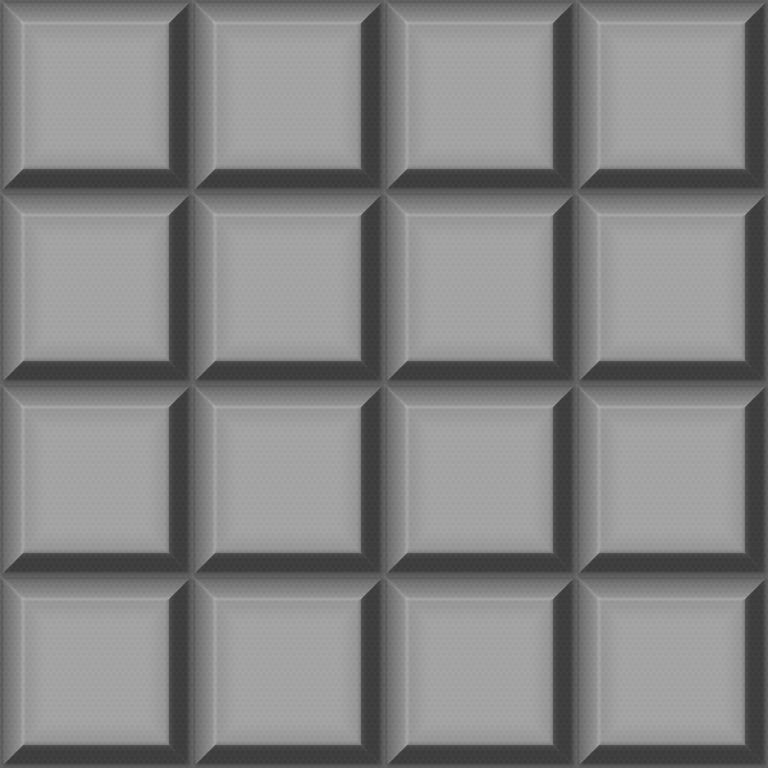
This pattern is drawn by a WebGL 2 fragment shader. Its source:

```glsl
#version 300 es
precision highp float;
// Grid of square grey panels with mitred bevels, lit from the upper left, under a fine honeycomb grain.

uniform vec2 u_resolution;
out vec4 fragColor;

const float PANELS = 4.0;                 // panels across and down
const float BEVEL = 0.120;                // bevel width, in panel units
const float FACE_FADE = 0.13;             // shading depth inside the face
const vec2 HEX_REPEATS = vec2(128.0, 74.0); // honeycomb periods over the canvas
const float HEX_LINE = 0.09;              // half width of a honeycomb wall
const float HEX_STRENGTH = 0.026;

const float FACE_TONE = 0.638;
const float FACE_EDGE_TONE = 0.585;
const float LIT_INNER_TONE = 0.585;
const float LIT_OUTER_TONE = 0.375;
const float SHADE_TONE = 0.242;
const float SEAM_TONE = 0.37;
const float RIM_GLOW = 0.055;
const float MITRE_GLOW = 0.05;

// Soft line of the given half width around zero
float softLine(float distance, float halfWidth, float pixel) {
    return 1.0 - smoothstep(0.0, halfWidth + pixel, abs(distance));
}

// Walls of a honeycomb that wraps over the unit square
float honeycomb(vec2 uv, float pixel) {
    vec2 period = vec2(1.0, 1.7320508);
    vec2 p = uv * HEX_REPEATS * period;
    vec2 a = mod(p, period) - 0.5 * period;
    vec2 b = mod(p - 0.5 * period, period) - 0.5 * period;
    vec2 g = abs(dot(a, a) < dot(b, b) ? a : b);
    float wall = 0.5 - max(g.x, dot(g, vec2(0.5, 0.8660254)));
    return softLine(wall, HEX_LINE, 0.5 * pixel * HEX_REPEATS.x);
}

// Tone of the bevel facing the light: d is the distance from the seam
float litBevel(float d) {
    float tone = mix(LIT_OUTER_TONE, LIT_INNER_TONE, pow(clamp(d / BEVEL, 0.0, 1.0), 0.9));
    return tone - 0.05 * softLine(d - 0.012, 0.008, 0.0);
}

// Tone of the bevel facing away from the light
float shadedBevel(float d) {
    float tone = mix(SEAM_TONE, SHADE_TONE, smoothstep(0.0, 0.034, d));
    return tone + 0.05 * smoothstep(BEVEL - 0.035, BEVEL, d);
}

void main() {
    vec2 uv = gl_FragCoord.xy / u_resolution;
    float canvasPixel = 1.0 / min(u_resolution.x, u_resolution.y);
    float pixel = canvasPixel * PANELS;
    vec2 cell = fract(uv * PANELS);

    // Distances from the four sides, grouped by light
    float left = cell.x;
    float right = 1.0 - cell.x;
    float bottom = cell.y;
    float top = 1.0 - cell.y;
    float litDist = min(left, top);
    float shadeDist = min(right, bottom);
    float d = min(litDist, shadeDist);
    float shaded = smoothstep(-pixel, pixel, litDist - shadeDist);

    // Bevels, with pale mitre lines at the corners
    float bevel = mix(litBevel(d), shadedBevel(d), shaded);
    float litMitre = softLine(left - top, 0.014, pixel);
    float sideMitre = softLine(litDist - shadeDist, 0.012, pixel);
    float mitre = litMitre * (1.0 - shaded) + 0.5 * sideMitre
                + 0.35 * softLine(right - bottom, 0.012, pixel) * shaded;
    bevel += MITRE_GLOW * mitre;

    // Flat face, darker toward its border and most of all along the shaded sides
    float inset = d - BEVEL;
    float face = mix(FACE_EDGE_TONE, FACE_TONE, smoothstep(0.0, FACE_FADE, inset));
    face -= 0.07 * (1.0 - smoothstep(0.0, 0.025, shadeDist - BEVEL));

    // Join both, with a bright rim on the lit sides
    float tone = mix(bevel, face, smoothstep(-pixel, pixel, inset));
    tone += RIM_GLOW * softLine(inset, 0.012, pixel) * (1.0 - shaded);

    // Honeycomb grain, balanced around zero
    tone += HEX_STRENGTH * (honeycomb(uv, canvasPixel) - 0.3);
    fragColor = vec4(vec3(tone), 1.0);
}
```
